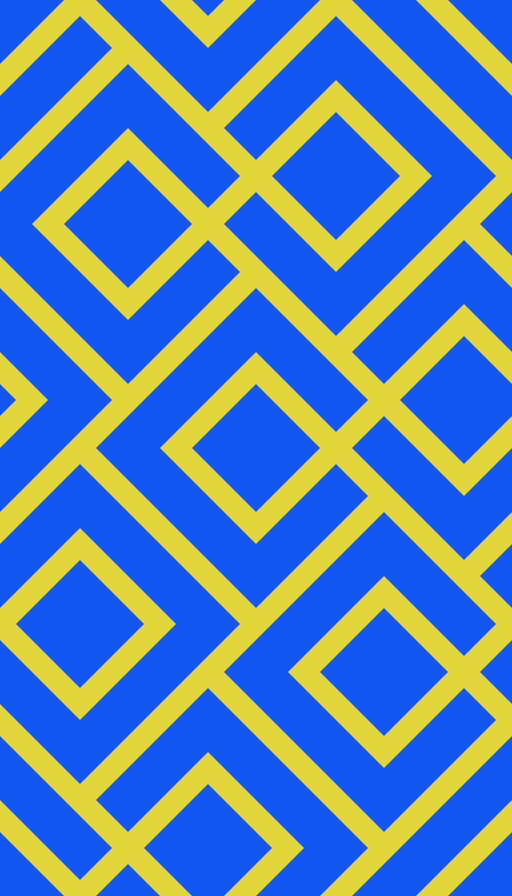
This pattern is drawn by a Shadertoy shader. Its source:

```glsl
#define GRID vec2(16.0, 28.0)      // line widths across and down the tile
#define ROW_STEP vec2(4.0, 7.0)    // shift from one motif row to the next
#define TWIN vec2(5.0, 8.0)        // second diamond, in diagonal axes
#define RING_RADIUS 2.5
#define HALF_LINE 0.5
#define BLUE vec3(0.07, 0.34, 0.95)
#define YELLOW vec3(0.89, 0.84, 0.24)

// Square outline, seen as a diamond on the canvas
float ring(vec2 d) {
    d = abs(d);
    return abs(max(d.x, d.y) - RING_RADIUS) - HALF_LINE;
}

// Bar centred across on "centre", running along the second axis
float bar(float across, float along, float centre, float start, float end) {
    float side = abs(across - centre) - HALF_LINE;
    float cap = abs(along - 0.5 * (start + end)) - 0.5 * (end - start);
    return max(side, cap);
}

// Two linked diamonds and the lines that frame them
float motif(vec2 d) {
    float dist = min(ring(d), ring(d - TWIN));
    dist = min(dist, bar(d.x, d.y, 2.5, 0.0, 8.0));     // link between twins
    dist = min(dist, bar(d.y, d.x, 2.5, 0.0, 16.0));    // link to next row
    dist = min(dist, bar(d.x, d.y, 5.5, -16.5, 2.5));   // long frame line
    dist = min(dist, bar(d.y, d.x, -5.5, -5.5, 5.5));   // short frame line
    return dist;
}

void mainImage(out vec4 fragColor, in vec2 fragCoord) {
    // Grid coordinates with y pointing down
    vec2 p = fragCoord / iResolution.xy * GRID;
    p.y = GRID.y - p.y;

    // Nearest motif over the neighbouring sheared rows
    float row = floor(p.y / ROW_STEP.y);
    float dist = 1e3;
    for (int i = -1; i <= 1; i++) {
        vec2 q = p - (row + float(i)) * ROW_STEP;
        q.x = mod(q.x + 6.0, GRID.x) - 6.0;
        dist = min(dist, motif(vec2(q.x + q.y, q.x - q.y)));
    }

    // One pixel of smoothing, measured across the diagonal
    float pixel = length(GRID / iResolution.xy);
    float line = clamp(0.5 - dist / pixel, 0.0, 1.0);
    fragColor = vec4(mix(BLUE, YELLOW, line), 1.0);
}
```
